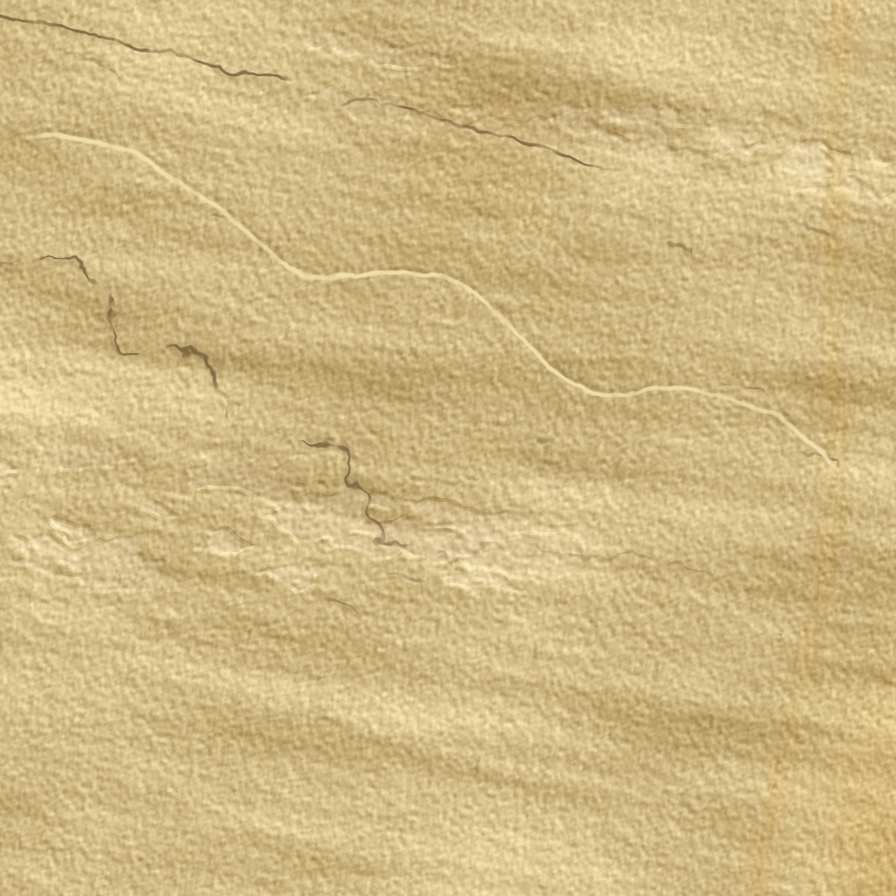
Reproduce this texture procedurally as a three.js fragment shader.

```glsl
varying vec2 vUv;

#define SAND vec3(0.822, 0.732, 0.522)
#define TONE_RANGE vec3(0.095, 0.105, 0.110)
#define CREAM vec3(0.95, 0.88, 0.68)
#define PALE_FLAKE vec3(0.89, 0.81, 0.65)
#define SHADOW vec3(0.45, 0.36, 0.23)
#define OCHRE vec3(0.81, 0.65, 0.35)
#define GRAIN_SCALE 185.0
#define GRAIN_CONTRAST 1.0
#define SPECKLE 0.85
#define STREAK_CONTRAST 2.1
#define LIGHT_STEP vec2(-0.0018, -0.0021)
#define CHIP_COUNT 16

float hash(vec2 p) {
  return fract(sin(dot(p, vec2(127.1, 311.7))) * 43758.5453);
}

float noise(vec2 p) {
  vec2 i = floor(p), f = fract(p);
  f = f * f * (3.0 - 2.0 * f);
  return mix(mix(hash(i), hash(i + vec2(1.0, 0.0)), f.x),
             mix(hash(i + vec2(0.0, 1.0)), hash(i + vec2(1.0)), f.x), f.y);
}

float fbm(vec2 p) {
  float sum = 0.0, amp = 0.53;
  for (int i = 0; i < 4; i++) {
    sum += amp * noise(p);
    p = mat2(1.6, 1.2, -1.2, 1.6) * p + 17.3;
    amp *= 0.5;
  }
  return sum;
}

// Streaks keep their direction, so octaves are scaled without rotation
float streaks(vec2 p) {
  return 0.5 * noise(p) + 0.3 * noise(p * 2.1 + 9.0) + 0.2 * noise(p * 4.3 + 31.0);
}

// Coordinates along and across the gently falling bedding
vec2 bedding(vec2 p) {
  return vec2(0.985 * p.x - 0.17 * p.y, 0.17 * p.x + 0.985 * p.y);
}

// Rough rock lies in an upper and a lower band
float roughBand(vec2 p) {
  float upper = (p.y - 0.99 + 0.18 * p.x) / 0.045;
  float lower = (p.y - 0.42 + 0.05 * p.x) / 0.105;
  return exp(-upper * upper) * smoothstep(0.27, 0.36, p.x)
       + exp(-lower * lower) * (1.0 - smoothstep(0.5, 0.8, p.x));
}

float flakes(vec2 p) {
  vec2 ragged = bedding(p) + 0.016 * (vec2(noise(p * 50.0), noise(p * 60.0 + 8.0)) - 0.5);
  return roughBand(p) * smoothstep(0.53, 0.6, streaks(ragged * vec2(11.0, 32.0) + 7.0));
}

float surfaceHeight(vec2 p) {
  vec2 b = bedding(p);
  vec2 g = b * GRAIN_SCALE;
  float grain = noise(g) + 0.6 * noise(mat2(1.4, 1.1, -1.1, 1.4) * g + 5.0);
  float ripples = streaks(b * vec2(14.0, 42.0) + 60.0) * (0.7 + 1.9 * roughBand(p));
  return grain + ripples + 1.0 * flakes(p);
}

// Curves of the three long ledges: 0 cream, 1 upper crack, 2 stepped crack
float ledgeCurve(float x, int kind) {
  float wobble = fbm(vec2(x * 15.0, float(kind) * 7.0 + 3.0)) - 0.5;
  if (kind == 0) return 0.89 - 0.03 * smoothstep(0.0, 0.17, x) - 0.4 * x
                      + 0.027 * sin(19.0 * x - 1.6) + 0.02 * wobble;
  if (kind == 1) return 0.98 - 0.24 * x + 0.03 * wobble;
  float k = min(x * 7.0, 3.0);
  float stairs = floor(k) + smoothstep(0.6, 1.0, fract(k));
  return 0.71 - 0.09 * stairs - 0.1 * x + 0.03 * wobble;
}

float ledgeDistance(vec2 p, int kind) {
  float y = ledgeCurve(p.x, kind);
  float slope = (ledgeCurve(p.x + 0.002, kind) - y) / 0.002;
  return (p.y - y) / sqrt(1.0 + slope * slope);
}

float line(float d, float width) {
  return 1.0 - smoothstep(0.2 * width, width, abs(d));
}

// Short shadowed edges scattered over the face
float chips(vec2 p) {
  float shade = 0.0;
  for (int i = 0; i < CHIP_COUNT; i++) {
    float id = float(i);
    vec2 centre = vec2(hash(vec2(id, 1.3)), mix(0.25, 0.95, hash(vec2(id, 4.7))));
    vec2 d = bedding(p - centre);
    float reach = mix(0.012, 0.045, hash(vec2(id, 8.1)));
    d.y += 0.02 * smoothstep(0.6, 1.0, d.x / reach);
    shade = max(shade, line(d.y, 0.003) * (1.0 - smoothstep(0.5 * reach, reach, abs(d.x))));
  }
  return shade;
}

void main() {
  vec2 p = vUv, bed = bedding(p);

  // Sand grains lit from the lower left, over bedding streaks
  float relief = surfaceHeight(p - LIGHT_STEP) - surfaceHeight(p + LIGHT_STEP);
  float tone = GRAIN_CONTRAST * relief;
  tone += SPECKLE * (noise(mat2(0.8, 0.6, -0.6, 0.8) * p * 1.4 * GRAIN_SCALE) - 0.5);
  tone += STREAK_CONTRAST * (streaks(bed * vec2(3.5, 22.0)) - 0.5) * (0.5 + fbm(p * 5.0 + 8.0));
  tone += 0.8 * (streaks(bed * vec2(9.0, 50.0) + 20.0) - 0.5);
  tone += 1.2 * (fbm(p * 3.5 + 2.0) - 0.5);
  vec3 color = SAND + TONE_RANGE * clamp(tone, -2.4, 1.5);

  // Pale flakes
  color = mix(color, PALE_FLAKE + 0.9 * TONE_RANGE * tone, 0.5 * flakes(p));

  // Ochre seep down the right side and in the lower corner
  float seepX = 0.855 + 0.08 * smoothstep(0.0, 0.5, p.y) + 0.03 * (fbm(p * 6.0) - 0.5);
  float seep = 0.3 * exp(-pow(abs(p.x - seepX) / 0.012, 2.0));
  seep += 0.5 - 0.5 * smoothstep(0.0, 0.3, length((p - vec2(1.03, 0.05)) * vec2(1.7, 1.0)));
  seep += 0.15 * exp(-dot(p - vec2(0.55, 0.83), p - vec2(0.55, 0.83)) * 220.0);
  color = mix(color, OCHRE + TONE_RANGE * tone, seep * (0.3 + 0.9 * fbm(p * 18.0)));

  // Dark cracks, ragged and broken along their length
  vec2 ragged = vec2(fbm(p * 24.0), fbm(p * 24.0 + 50.0)) - 0.5;
  float broken = smoothstep(0.32, 0.56, fbm(p * 34.0 + 40.0));
  float gap = smoothstep(0.31, 0.33, p.x) - smoothstep(0.42, 0.44, p.x);
  float crack = line(ledgeDistance(p + 0.015 * ragged, 1), 0.0028);
  crack *= (1.0 - gap) * (1.0 - smoothstep(0.66, 0.71, p.x));
  float stepped = ledgeDistance(p + 0.055 * ragged, 2);
  float fade = mix(1.0, 0.4, smoothstep(0.38, 0.5, p.x)) * (1.0 - smoothstep(0.75, 0.88, p.x));
  float jagged = fade * broken * (line(stepped, 0.0034) + 0.25 * exp(-abs(stepped) / 0.006));
  float shade = max(crack * (0.35 + 0.45 * broken), 0.65 * jagged);
  shade = max(shade, 0.45 * broken * chips(p + 0.03 * ragged));
  color = mix(color, SHADOW, min(shade, 0.85));

  // Cream ledge with a faint shaded side
  float ledge = ledgeDistance(p + 0.012 * ragged, 0);
  float extent = smoothstep(0.01, 0.05, p.x) * (1.0 - smoothstep(0.92, 0.95, p.x));
  color -= 0.05 * extent * line(ledge - 0.005, 0.005);
  color = mix(color, CREAM, extent * line(ledge, 0.004) * (0.65 + 0.3 * broken));

  gl_FragColor = vec4(color, 1.0);
}
```
